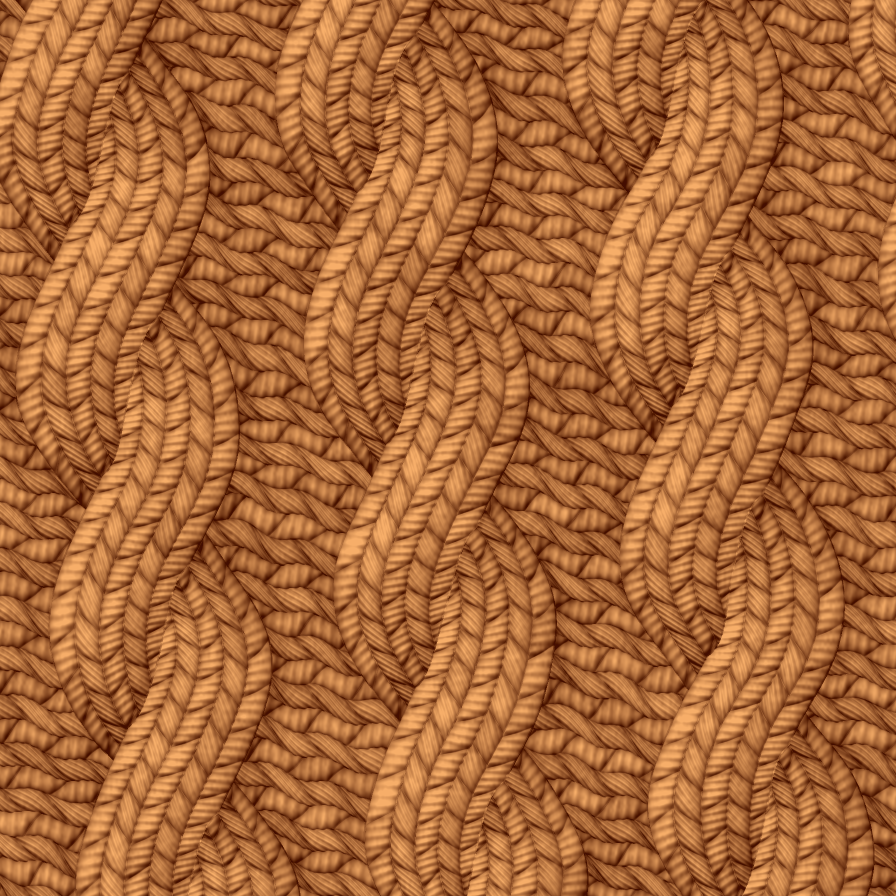
Reproduce this texture procedurally as a WebGL 2 fragment shader.

```glsl
#version 300 es
precision highp float;
// Cable-knit wool: leaning columns of two-strand rope cables on a purl ground.
// Every strand swings on a sine and is filled with rounded, twisted yarn stitches;
// the resulting height field is lit from the upper left and tinted by a yarn ramp.

#define COLUMN 0.322   // spacing between cables
#define ROW 0.279      // spacing between crossings
#define LEAN 0.12      // tilt of the whole fabric, radians
#define ANCHOR vec2(0.482, 0.457)
#define SWING 0.056    // sideways reach of a strand
#define STITCH 0.035   // length of one stitch
#define LEGS 5.0       // yarn ribs across a strand
#define PURL vec2(0.027, 0.044)
#define WOBBLE 0.009   // hand-made unevenness
#define DARK_YARN vec3(0.43, 0.20, 0.075)
#define LIGHT_YARN vec3(0.91, 0.63, 0.375)

uniform vec2 u_resolution;
out vec4 fragColor;

const float PI = 3.14159265;

float hash(vec2 p) {
  vec3 h = fract(vec3(p.xyx) * 0.1031);
  h += dot(h, h.yzx + 33.33);
  return fract((h.x + h.y) * h.z);
}

float noise(vec2 p) {
  vec2 i = floor(p), f = fract(p);
  f = f * f * (3.0 - 2.0 * f);
  float low = mix(hash(i), hash(i + vec2(1, 0)), f.x);
  float high = mix(hash(i + vec2(0, 1)), hash(i + vec2(1, 1)), f.x);
  return mix(low, high, f.y);
}

// One slanted yarn leg per grid cell: x = relief, y = random tone
vec2 stitch(vec2 grid, float seed) {
  float leg = floor(grid.x);
  float side = mod(leg, 2.0) * 2.0 - 1.0;
  float across = fract(grid.x) - 0.5;
  float run = grid.y + side * 0.5 * across + 0.7 * hash(vec2(leg, seed));
  float along = fract(run) - 0.5;
  float body = sqrt(max(1.0 - 3.6 * across * across, 0.0));
  body *= 1.0 - 0.8 * pow(2.0 * abs(along), 4.0);
  float ply = sin(2.0 * PI * (4.0 * along + 1.4 * across));
  return vec2(body + 0.13 * ply, hash(vec2(leg + 31.0 * seed, floor(run))) - 0.5);
}

// Strand at phase t in -1..1 around its crossing: offset across, run along, lift
vec3 strand(vec2 q, float t) {
  float offset = q.x - SWING * sin(PI * t);
  float slope = SWING * PI / ROW * cos(PI * t);
  float lift = cos(0.5 * PI * t);
  float halfWidth = mix(0.052, 0.078, lift * lift);
  return vec3(offset / halfWidth, (q.y + 0.6 * slope * offset) / STITCH, lift);
}

float strandHeight(vec3 s) {
  return abs(s.x) < 1.0 ? 0.045 * s.z + 0.03 * (1.0 - s.x * s.x) : -1.0;
}

float contactShade(float u) {
  return exp(-4.0 * max(abs(u) - 1.0, 0.0));
}

// Fabric surface: x = height, y = yarn relief, z = base tone
vec3 knit(vec2 p) {
  vec2 d = p - ANCHOR;
  vec2 q = mat2(cos(LEAN), -sin(LEAN), sin(LEAN), cos(LEAN)) * d;
  q += WOBBLE * (vec2(noise(p * 11.0), noise(p * 11.0 + 40.0)) - 0.5);
  float column = floor(q.x / COLUMN + 0.5);
  vec2 local = vec2(q.x - column * COLUMN, q.y);
  float phase = fract(q.y / ROW);

  vec3 right = strand(local, phase);
  vec3 left = strand(local, phase - 1.0);
  float rightHeight = strandHeight(right), leftHeight = strandHeight(left);
  bool rightOnTop = rightHeight > leftHeight;
  vec3 top = rightOnTop ? right : left;
  vec3 other = rightOnTop ? left : right;
  float height = max(rightHeight, leftHeight);

  if (height >= 0.0) {
    vec2 yarn = stitch(vec2(top.x * LEGS * 0.5 + 0.5, top.y), column + 9.0);
    float covered = contactShade(other.x) * smoothstep(0.0, 0.4, other.z - top.z);
    float tone = 0.28 + 0.36 * top.z - 0.22 * covered + 0.2 * yarn.y;
    return vec3(height + 0.010 * yarn.x, yarn.x, tone);
  }
  // Purl ground: bumps falling to the right, shaded beside the cables
  float fall = q.y + 0.42 * q.x + 0.004 * sin(q.x * 95.0);
  vec2 bump = stitch(vec2(fall, q.x) / PURL, 3.0);
  float shade = max(contactShade(left.x), contactShade(right.x));
  shade *= local.x > 0.0 ? 0.28 : 0.16;
  return vec3(0.010 * bump.x, bump.x, 0.44 - shade + 0.2 * bump.y);
}

vec3 shadeYarn(vec2 p) {
  const float STEP = 0.0016;
  vec3 here = knit(p);
  float dx = knit(p + vec2(STEP, 0)).x - here.x;
  float dy = knit(p + vec2(0, STEP)).x - here.x;
  vec3 normal = normalize(vec3(-dx, -dy, STEP));
  float light = dot(normal, normalize(vec3(-0.45, 0.5, 0.8)));
  // Loose fibres and soft patches of wear
  float fuzz = noise(p * vec2(330.0, 210.0)) + noise(p.yx * 150.0 + p) - 1.0;
  float patches = noise(p * 7.0 + 5.0) - 0.5;
  float tone = here.z + 0.55 * (light - 0.62) + 0.75 * (here.y - 0.62);
  tone += 0.16 * fuzz + 0.1 * patches;
  return mix(DARK_YARN, LIGHT_YARN, clamp(tone, -0.35, 1.12));
}

void main() {
  // Four samples per pixel keep the yarn edges smooth
  vec3 sum = vec3(0.0);
  for (int i = 0; i < 4; i++) {
    vec2 jitter = vec2(i & 1, i >> 1) * 0.5 - 0.25;
    sum += shadeYarn((gl_FragCoord.xy + jitter) / u_resolution);
  }
  fragColor = vec4(clamp(sum * 0.25, 0.0, 1.0), 1.0);
}
```
